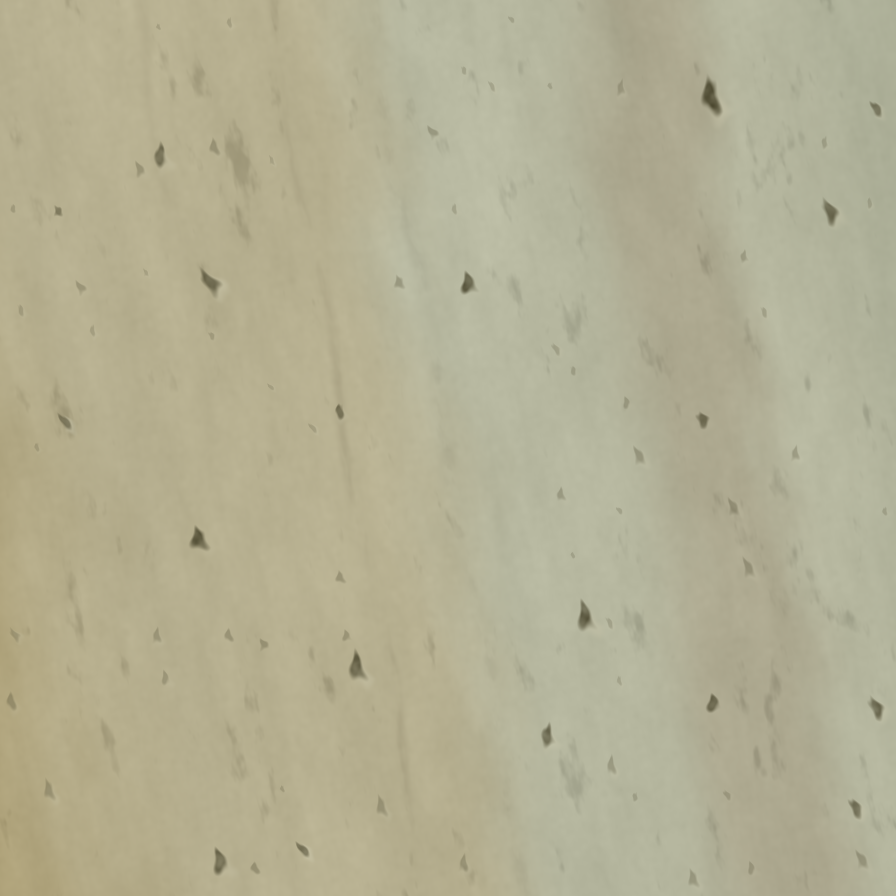
Write a Shadertoy shader that draws this texture.

```glsl
// Weathered pale limestone with soft steep bands, faint veins and small dark pits.
const vec3 TAN    = vec3(0.718, 0.690, 0.566);
const vec3 OCHRE  = vec3(0.675, 0.625, 0.465);
const vec3 SAGE   = vec3(0.712, 0.716, 0.622);
const vec3 BROWN  = vec3(0.678, 0.660, 0.562);
const vec3 GREY   = vec3(0.680, 0.690, 0.598);
const vec3 PIT    = vec3(0.275, 0.260, 0.165);
const vec3 RIM    = vec3(0.800, 0.785, 0.680);
const float LEAN        = 0.18;   // sideways drift of the bands per unit of height
const float PIT_GRID    = 7.0;
const float PIT_SHARE   = 0.42;
const float SPECK_GRID  = 15.0;
const float SPECK_SHARE = 0.30;
const vec2 PIT_RADII    = vec2(0.0085, 0.021);
const float MOTTLE      = 0.020;
const float GRAIN       = 0.010;

vec3 hash3(vec2 p) {
    vec3 q = fract(vec3(p.xyx) * vec3(0.1031, 0.1030, 0.0973));
    q += dot(q, q.yxz + 33.33);
    return fract((q.xxy + q.yzz) * q.zyx);
}

// Smooth cellular noise: signed round bumps scattered one per cell.
float bumps(vec2 p) {
    vec2 cell = floor(p);
    float sum = 0.0;
    for (int j = -1; j <= 1; j++)
    for (int i = -1; i <= 1; i++) {
        vec2 id = cell + vec2(i, j);
        vec3 h = hash3(id);
        vec2 d = p - id - h.xy;
        float fall = max(1.0 - dot(d, d), 0.0);
        sum += (h.z * 2.0 - 1.0) * fall * fall;
    }
    return sum;
}

float layeredBumps(vec2 p) {
    float sum = 0.0, gain = 0.5;
    for (int k = 0; k < 4; k++) {
        sum += gain * bumps(p);
        p = p * 2.03 + 17.3;
        gain *= 0.62;
    }
    return sum;
}

// Scattered egg-shaped hollows: x is the dark hollow, y its pale lower rim.
vec2 pits(vec2 p, float grid, float share, float size, float seed) {
    vec2 cell = floor(p * grid), cover = vec2(0.0);
    for (int j = -1; j <= 1; j++)
    for (int i = -1; i <= 1; i++) {
        vec2 id = cell + vec2(i, j);
        vec3 place = hash3(id + seed), look = hash3(id + seed + 41.7);
        if (place.z > share) continue;
        float tilt = 0.28 + (look.x - 0.5) * 0.8;
        vec2 up = vec2(-sin(tilt), cos(tilt));
        vec2 across = vec2(up.y, -up.x);
        vec2 radii = PIT_RADII * size * mix(0.45, 1.0, look.y);
        radii.y *= mix(0.55, 1.0, look.z);
        vec2 d = p - (id + 0.15 + 0.7 * place.xy) / grid;
        vec2 e = vec2(dot(d, across), dot(d, up)) / radii;
        e.x *= 1.0 + 0.35 * clamp(e.y, -1.0, 1.0);
        e += 0.22 * sin(e.yx * 3.1 + look.xy * 6.3);
        float hollow = 1.0 - smoothstep(0.55, 1.25, length(e));
        float rim = 1.0 - smoothstep(0.5, 1.5, length(e - vec2(0.45, -0.55)));
        cover = max(cover, vec2(hollow * mix(0.6, 1.0, look.y), rim * look.z));
    }
    return cover;
}

// Thin broken line running along the bands.
float vein(float s, float centre, float width, float breaks) {
    float d = (s - centre) / width;
    return exp(-d * d) * smoothstep(-0.25, 0.45, breaks);
}

void mainImage(out vec4 fragColor, in vec2 fragCoord) {
    vec2 p = fragCoord / iResolution.xy;
    float s = p.x + LEAN * (p.y - 0.5);
    vec2 flow = vec2(s, p.y);

    // Broad bands with wavering edges
    float wander = 0.012 * sin(p.y * 9.0 + 1.0) + 0.008 * sin(p.y * 21.0 + s * 13.0);
    float cloud = layeredBumps(flow * vec2(9.0, 3.5) + 3.0);
    float b = s + wander + 0.045 * cloud;
    vec3 col = mix(OCHRE, TAN, smoothstep(-0.12, 0.13, b + 0.10 * (p.y - 0.4)));
    col = mix(col, SAGE, smoothstep(0.42, 0.56, b));
    col = mix(col, BROWN, smoothstep(0.67, 0.77, b) * (1.0 - smoothstep(0.82, 0.91, b)));
    col = mix(col, GREY, smoothstep(0.90, 1.05, b));

    // Mottling, streaks and fine grain
    float streak = layeredBumps(flow * vec2(34.0, 9.0) + 11.0);
    float mottle = layeredBumps(flow * vec2(46.0, 24.0) + 29.0);
    float grain = bumps(p * 150.0);
    col += MOTTLE * (cloud + 0.8 * streak) + GRAIN * (mottle + 0.6 * grain);
    float smudge = smoothstep(0.35, 1.0, -layeredBumps(flow * vec2(40.0, 17.0) + 53.0));
    col -= vec3(0.085, 0.085, 0.080) * smudge;

    // Faint veins
    float waver = s + 0.006 * sin(p.y * 17.0) + 0.004 * streak;
    float veins = vein(waver, 0.39, 0.006, streak + 0.25)
                + 0.7 * vein(waver, 0.50, 0.008, mottle)
                + 0.5 * vein(waver, 0.24, 0.007, cloud);
    col -= vec3(0.050, 0.052, 0.048) * veins;

    // Specks and pits
    vec2 speck = pits(p, SPECK_GRID, SPECK_SHARE, 0.55, 7.0);
    col = mix(col, RIM, 0.22 * speck.y);
    col = mix(col, PIT, 0.30 * speck.x);
    vec2 pit = pits(p, PIT_GRID, PIT_SHARE, 1.0, 23.0);
    col = mix(col, RIM, 0.50 * pit.y);
    col = mix(col, PIT, 0.88 * pit.x * (0.9 + 0.2 * grain));

    fragColor = vec4(clamp(col, 0.0, 1.0), 1.0);
}
```
